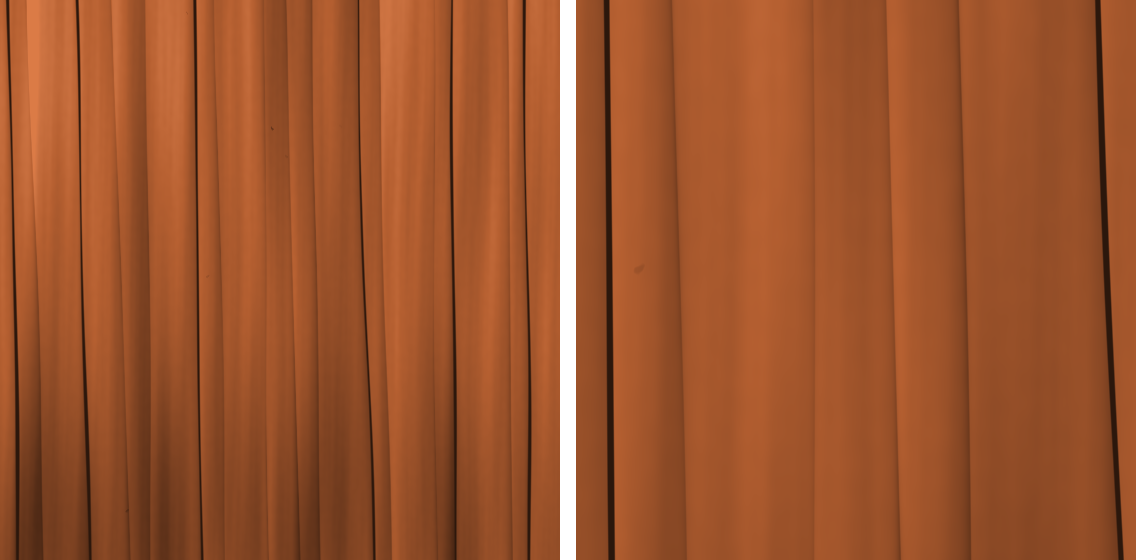
Left, the full canvas; right, a detail of the centre.
Give the GLSL for this texture, as a WebGL 2 fragment shader.

```glsl
#version 300 es
precision highp float;
// Dry, tan upright strips, overlapping side by side with a few dark open gaps.
// A loop lays the strips from left to right; stretched gradient noise adds
// soft folds and fibres, and a broad light fades from the top left.

uniform vec2 u_resolution;
out vec4 outColor;

const int   STRIPS      = 16;
const int   FLECKS      = 9;
const float JITTER      = 0.85;    // irregularity of strip widths
const float SLANT       = 0.020;   // drift of seams from top to bottom
const float GAP_SHARE   = 0.30;    // share of seams that stand open
const float GAP_WIDTH   = 0.0024;  // half width of an open gap
const float STRIP_RANGE = 0.055;   // tone change between strips
const float FOLD_DEPTH  = 0.16;
const float CREASE_DEPTH = 0.11;
const float FIBRE_DEPTH = 0.022;
const float GAP_TONE    = 0.17;
const vec3  TAN_TINT    = vec3(1.0, 0.525, 0.267);
const vec3  PALE_HAZE   = vec3(0.0, 0.030, 0.045);

float hash(float n) {
  n = fract(n * 0.1031 + 0.17);
  n *= n + 33.33;
  return fract(n * (n + n));
}

vec2 gradientAt(vec2 cell) {
  vec3 q = fract(cell.xyx * vec3(0.1031, 0.1030, 0.0973));
  q += dot(q, q.yzx + 33.33);
  float angle = 6.28318 * fract((q.x + q.y) * q.z);
  return vec2(cos(angle), sin(angle));
}

float gradientNoise(vec2 p) {
  vec2 i = floor(p), f = p - i;
  vec2 u = f * f * f * (f * (f * 6.0 - 15.0) + 10.0);
  vec2 e = vec2(1.0, 0.0);
  float low  = mix(dot(gradientAt(i), f), dot(gradientAt(i + e), f - e), u.x);
  float high = mix(dot(gradientAt(i + e.yx), f - e.yx),
                   dot(gradientAt(i + 1.0), f - 1.0), u.x);
  return mix(low, high, u.y);
}

// Broad light: bright at the top left, dim along the foot
float lightTone(vec2 p) {
  float left = 1.0 - smoothstep(0.12, 0.42, p.x);
  float tone = mix(0.535, 0.668, smoothstep(0.0, 0.5, p.y));
  tone += left * 0.14 * smoothstep(0.35, 0.9, p.y);
  return tone - left * 0.07 * (1.0 - smoothstep(0.0, 0.45, p.y));
}

// Soft upright folds, narrower creases and fine fibres
float foldTone(vec2 p) {
  float x = p.x - SLANT * (p.y - 0.5) * 0.6 + 0.010 * gradientNoise(p * vec2(3.0, 1.5) + 7.3);
  float folds   = gradientNoise(vec2(x * 14.0, p.y * 0.9 + 3.4));
  float creases = gradientNoise(vec2(x * 37.0 + 5.1, p.y * 1.3 + 9.4));
  float fibres  = gradientNoise(vec2(x * 130.0, p.y * 4.0 + 21.0));
  return folds * FOLD_DEPTH + creases * CREASE_DEPTH + fibres * FIBRE_DEPTH;
}

// Horizontal place of a seam at height y
float seamX(float id, float y) {
  float x = (id + 0.3 + JITTER * (hash(id * 7.1 + 2.0) - 0.5)) / float(STRIPS);
  x -= SLANT * (y - 0.5) * (0.3 + 1.2 * hash(id + 31.0));
  return x + 0.010 * gradientNoise(vec2(y * 1.6, id * 3.7 + 0.5));
}

void main() {
  vec2 p = gl_FragCoord.xy / u_resolution;
  float aa = 1.0 / u_resolution.x;
  float stripTone = 0.0, shading = 0.0, gapMask = 0.0;

  // Strips: each seam starts a new tone, shades its left and lights its right
  for (int i = 0; i < STRIPS; i++) {
    float id = float(i);
    float d = p.x - seamX(id, p.y);
    float side = smoothstep(-aa, aa, d);
    float open = step(fract(id * 0.382 + 0.27), GAP_SHARE);
    float depth = 0.06 + 0.10 * hash(id + 57.0);
    float reach = mix(0.007, 0.016, hash(id + 83.0));
    float wear = gradientNoise(vec2(p.y * 2.3, id * 5.3 + 0.4));

    stripTone = mix(stripTone, STRIP_RANGE * (2.0 * hash(id + 11.0) - 1.0), side);
    shading -= (1.0 - side) * (depth + 0.06 * open) * exp(min(d, 0.0) / reach);
    shading += side * 0.055 * (1.0 - open) * exp(-max(d, 0.0) / 0.007);

    // Open gaps swell and taper; closed seams keep a faint dark line
    float halfWidth = GAP_WIDTH * max(0.9 + 1.1 * wear, 0.0);
    float gap = 1.0 - smoothstep(halfWidth - aa, halfWidth + aa, abs(d));
    gapMask = max(gapMask, gap * open);
    float line = exp(-abs(d) / 0.0016) * (0.4 + 0.6 * smoothstep(-0.2, 0.3, wear));
    shading -= line * 0.11 * (1.0 - open);
  }

  float tone = lightTone(p) + stripTone + shading + foldTone(p);
  tone += 0.010 * gradientNoise(p * vec2(90.0, 60.0));

  // Flecks: small ragged scars
  for (int i = 0; i < FLECKS; i++) {
    float id = float(i) * 3.0;
    vec2 d = p - vec2(hash(id + 101.0), hash(id + 152.0));
    d.x += 0.004 * gradientNoise(d * 160.0 + id);
    float size = mix(0.0015, 0.0045, hash(id + 203.0));
    float fleck = 1.0 - smoothstep(0.3, 1.0, length(d * vec2(1.8, 0.8)) / size);
    tone -= 0.17 * fleck * hash(id + 255.0);
  }

  tone = mix(clamp(tone, 0.28, 0.86), GAP_TONE, gapMask);
  vec3 color = tone * TAN_TINT + PALE_HAZE * smoothstep(0.70, 0.82, tone);
  outColor = vec4(color, 1.0);
}
```
